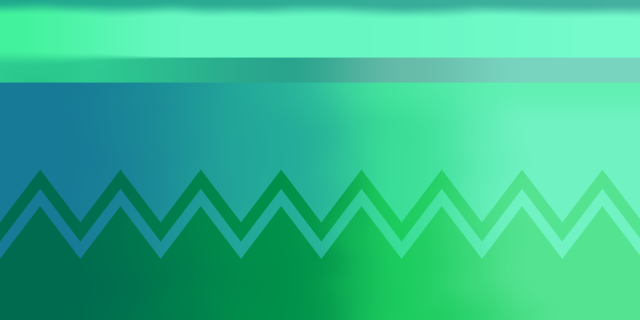
This background is drawn by a WebGL 1 fragment shader. Its source:

```glsl
precision highp float;

// Teal-to-mint backdrop: a glowing horizontal band above a wide colour ramp,
// with two chevron ridges below. Ramps blend four colours across the canvas;
// gradient noise softens the band edges and clouds the tones slightly.

uniform vec2 u_resolution;

const float PERIOD = 0.1255;
const float RIDGE_BASE = 0.305;
const float RIDGE_HEIGHT = 0.165;

vec2 hashGradient(vec2 cell) {
  vec2 h = vec2(dot(cell, vec2(127.1, 311.7)), dot(cell, vec2(269.5, 183.3)));
  return 2.0 * fract(sin(h) * 43758.5) - 1.0;
}

float gradientNoise(vec2 p) {
  vec2 i = floor(p);
  vec2 f = p - i;
  vec2 s = f * f * f * (f * (f * 6.0 - 15.0) + 10.0);
  vec2 e = vec2(1.0, 0.0);
  float low = mix(dot(hashGradient(i), f),
                  dot(hashGradient(i + e.xy), f - e.xy), s.x);
  float high = mix(dot(hashGradient(i + e.yx), f - e.yx),
                   dot(hashGradient(i + e.xx), f - e.xx), s.x);
  return mix(low, high, s.y);
}

// Four colours blended from left to right
vec3 ramp(float x, vec3 a, vec3 b, vec3 c, vec3 d) {
  vec3 col = mix(a, b, smoothstep(0.08, 0.48, x));
  col = mix(col, c, smoothstep(0.44, 0.64, x));
  return mix(col, d, smoothstep(0.62, 0.83, x));
}

// Coverage above an edge, blurred over the given half width
float above(float y, float edge, float blur) {
  return smoothstep(edge - blur, edge + blur, y);
}

// Triangle wave from 0 to 1, peaking at half a period
float zigzag(float x) {
  return 1.0 - abs(2.0 * fract(x / PERIOD) - 1.0);
}

vec3 skyColor(vec2 uv, float cloud) {
  vec3 col = ramp(uv.x + 0.03 * cloud,
                  vec3(0.09, 0.48, 0.59), vec3(0.14, 0.68, 0.60),
                  vec3(0.23, 0.87, 0.59), vec3(0.44, 0.95, 0.76));
  // Greener light just under the band
  float glow = smoothstep(0.60, 0.74, uv.y) * smoothstep(0.35, 0.75, uv.x);
  return mix(col, vec3(0.33, 0.93, 0.66), 0.55 * glow);
}

vec3 groundColor(vec2 uv, float cloud) {
  float lean = 0.05 * smoothstep(0.2, 0.0, uv.y) * smoothstep(0.6, 0.8, uv.x);
  return ramp(uv.x + 0.04 * cloud - lean,
              vec3(0.00, 0.42, 0.31), vec3(0.00, 0.57, 0.29),
              vec3(0.11, 0.80, 0.37), vec3(0.33, 0.89, 0.57));
}

vec3 bandColor(vec2 uv, float cloud, float aa) {
  float left = 1.0 - smoothstep(0.0, 0.3, uv.x);
  float wave = 0.012 * cloud;

  // Shaded strip beneath the bright core
  vec3 shade = ramp(uv.x, vec3(0.18, 0.80, 0.57), vec3(0.16, 0.64, 0.55),
                    vec3(0.40, 0.73, 0.66), vec3(0.47, 0.83, 0.75));
  shade += 0.06 * cloud * left;

  vec3 core = mix(vec3(0.40, 0.97, 0.76), vec3(0.26, 0.95, 0.61), left);
  core = mix(core, vec3(0.46, 0.98, 0.80), smoothstep(0.5, 1.0, uv.x));
  vec3 col = mix(shade, core, above(uv.y, 0.82 + wave * left, aa + 0.025 * left));

  // Teal haze along the top
  vec3 haze = mix(vec3(0.12, 0.66, 0.55), vec3(0.27, 0.69, 0.63), uv.x);
  return mix(col, haze, above(uv.y, 0.972 + wave - 0.01 * uv.x, 0.024));
}

void main() {
  vec2 uv = gl_FragCoord.xy / u_resolution;
  float pixel = 1.0 / u_resolution.y;
  float cloud = gradientNoise(uv * vec2(7.0, 5.0))
              + 0.5 * gradientNoise(uv * vec2(15.0, 11.0) + 4.3);

  vec3 sky = skyColor(uv, cloud);
  vec3 ground = groundColor(uv, cloud);
  vec3 col = mix(sky, bandColor(uv, cloud, pixel), above(uv.y, 0.742, pixel));

  // Dark ridge, a sky-coloured stripe, then solid ground
  float ridge = RIDGE_BASE + RIDGE_HEIGHT * zigzag(uv.x);
  float depth = ridge - uv.y;
  float aa = 1.3 * pixel;
  col = mix(col, ground, above(depth, 0.0, aa));
  col = mix(col, sky, above(depth, 0.060, aa));
  col = mix(col, ground, above(depth, 0.114, aa));

  gl_FragColor = vec4(col, 1.0);
}
```
